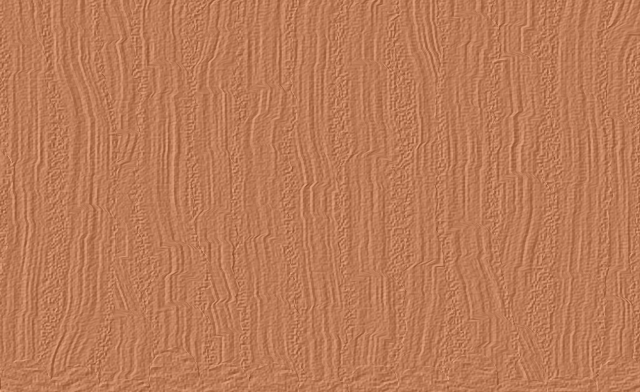
Give the GLSL for this texture, as a Shadertoy shader.

```glsl
// Combed clay plaster: upright brush strokes that wander, kink in arched steps
// and overlap, with short sideways strokes along the foot of the wall.
// A height field of bristle ridges and grit is lit from the upper left.

#define BASE vec3(0.735, 0.485, 0.345) // clay colour
#define RELIEF 0.27        // strength of the light on the relief
#define LIGHT_STEP 0.0017  // half distance of the slope sample
#define SPACING 0.127      // distance between strokes
#define HALF_WIDTH 0.072   // half width of a stroke
#define RIDGE 0.0062       // width of a bristle ridge
#define GRIT 0.0045        // size of a grain
#define WANDER 0.075       // sideways drift of a stroke
#define KINK 0.024         // size of the sudden side steps
#define BOW 7.0            // arching of the side steps
#define FOOT 0.115         // greatest height of the sideways strokes

float hash(vec2 p) {
    return fract(sin(dot(p, vec2(127.1, 311.7))) * 43758.5453);
}

// Straight interpolation gives the relief crisp facets
float noise(vec2 p) {
    vec2 i = floor(p), f = fract(p);
    return mix(mix(hash(i), hash(i + vec2(1, 0)), f.x),
               mix(hash(i + vec2(0, 1)), hash(i + vec2(1, 1)), f.x), f.y);
}

// Random level per stretch of y, held flat and then changed quickly
float plateau(float y, float seed, float ramp) {
    float i = floor(y);
    return mix(hash(vec2(i, seed)), hash(vec2(i + 1.0, seed)),
               smoothstep(0.0, ramp, fract(y))) - 0.5;
}

// Centre line of a stroke
float path(float id, float y) {
    float drift = WANDER * plateau(y * 3.1 + 5.0 * hash(vec2(id, 3.0)), id + 40.0, 0.6);
    float steps = KINK * plateau(y * 13.0 + 5.0 * hash(vec2(id, 7.0)), id + 80.0, 0.22);
    return (id + 0.5) * SPACING + drift + steps;
}

float grit(vec2 p) {
    return noise(p / GRIT);
}

// Ridges run along the stroke; its flanks crumble into grit
float bristles(float d, float along, float seed, vec2 p) {
    float flank = smoothstep(0.5, 0.9, abs(d) / HALF_WIDTH);
    float shift = seed * 17.0;
    float fine = noise(vec2(d / RIDGE + shift, along * 8.0 + seed));
    float broad = noise(vec2(d / RIDGE * 0.45 + shift, along * 3.0 - seed));
    float beads = grit(vec2(d + seed * 0.3, p.y));
    float crumbs = grit(p + seed * 0.3);
    return 0.5 + (fine - 0.5 + 0.4 * (broad - 0.5)) * mix(1.05, 0.4, flank)
               + 0.5 * (beads - 0.5) * (1.0 - flank)
               + 1.1 * (crumbs - 0.5) * flank;
}

float height(vec2 p) {
    float h = grit(p);

    // Even strokes first, odd strokes laid over them
    for (int layer = 0; layer < 2; layer++) {
        float odd = float(layer);
        float nearest = floor((p.x / SPACING - odd) * 0.5);
        for (int j = -1; j <= 1; j++) {
            float id = 2.0 * (nearest + float(j)) + odd;
            float rough = p.x - path(id, p.y);
            float along = p.y + BOW * min(rough * rough, 0.006);
            float d = p.x - path(id, along);
            float ragged = 0.014 * (noise(p * 70.0 + id) - 0.5);
            float cover = smoothstep(-0.0015, 0.0015, HALF_WIDTH + ragged - abs(d));
            h = mix(h, bristles(d, along, id, p), cover);
        }
    }

    // Rounded patches of sideways strokes at the foot
    float id = floor(p.x / SPACING);
    float across = 2.0 * fract(p.x / SPACING) - 1.0;
    float top = FOOT * mix(0.25, 1.0, hash(vec2(id, 21.0)));
    top *= 0.35 + 0.65 * sqrt(1.0 - across * across);
    float wave = 0.014 * noise(p * 30.0 + id) + 0.03 * across * (hash(vec2(id, 5.0)) - 0.5);
    float sideways = 1.2 * noise(vec2(p.x / 0.02 + id, (p.y + wave) / 0.0068));
    sideways += 0.4 * (noise(vec2(p.x / 0.04, (p.y + wave) / 0.015 + id)) - 0.5);
    sideways += 0.6 * (grit(p + 0.7) - 0.5);
    float foot = smoothstep(-0.002, 0.002, top + 0.008 * (noise(p * 70.0) - 0.5) - p.y);
    return mix(h, sideways, foot);
}

void mainImage(out vec4 fragColor, in vec2 fragCoord) {
    vec2 p = fragCoord / iResolution.y;
    vec2 toLight = LIGHT_STEP * vec2(-1.0, 0.6);
    float slope = height(p - toLight) - height(p + toLight);

    // Soft limit keeps the brightest and darkest flanks within the clay tones
    float shade = 0.2 * tanh(RELIEF * slope / 0.2);
    fragColor = vec4(BASE + shade, 1.0);
}
```
